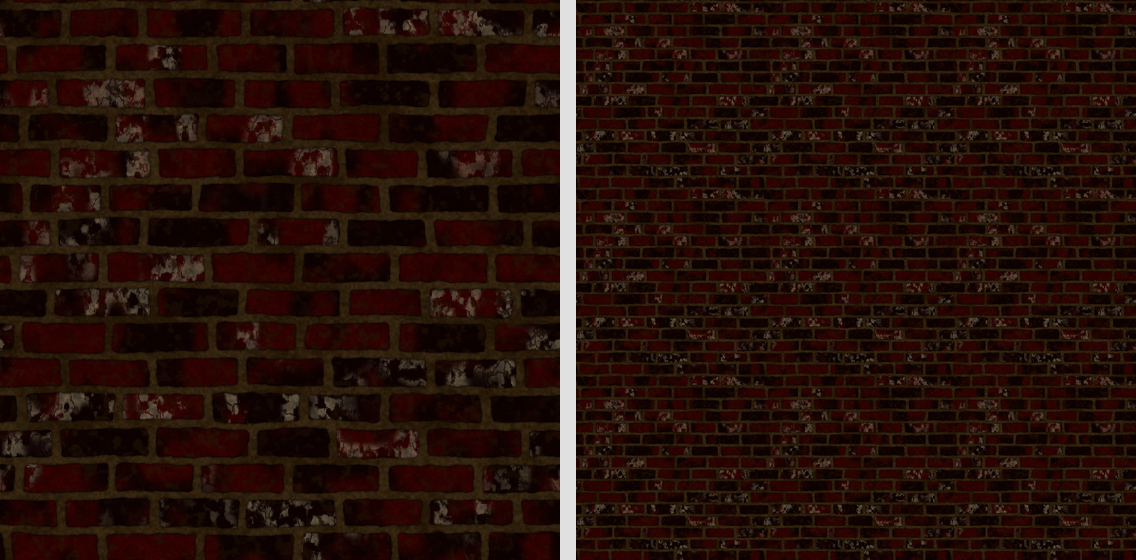
Left, the tile; right, the same tile 3 across and 3 down.
Write a Shadertoy shader that draws this texture.

```glsl
// Dark, weathered red brick wall with wavy brown mortar and flaking lime; tiles seamlessly.

// Layout, in canvas units unless noted
const vec2  GRID        = vec2(6.0, 16.0);  // bricks per course, courses
const float COURSE_RISE = 0.15;             // vertical phase, in courses
const float EVEN_SHIFT  = 0.18;             // joint offsets, in bricks
const float ODD_SHIFT   = 0.62;
const float JOINT_DRIFT = 0.20;             // joint wander, in bricks
const vec2  MORTAR_HALF = vec2(0.0082, 0.0070);
const float CORNER      = 0.006;
const float WAVE        = 0.007;            // bending of the courses
const float CHIPPING    = 0.0065;           // roughness of brick edges

// Colours
const vec3 RED         = vec3(0.178, 0.008, 0.004);
const vec3 CHAR        = vec3(0.050, 0.006, 0.003);
const vec3 MORTAR_DARK = vec3(0.140, 0.080, 0.016);
const vec3 MORTAR_PALE = vec3(0.200, 0.140, 0.060);
const vec3 LIME        = vec3(0.330, 0.285, 0.220);

// Wear
const float LIME_RARITY = 0.50;             // share of bricks left without lime
const float DUST        = 0.55;

float hash(vec2 p) {
    vec3 q = fract(vec3(p.xyx) * 0.1031);
    q += dot(q, q.yzx + 33.33);
    return fract((q.x + q.y) * q.z);
}

// Value noise that wraps after "period" cells
float noise(vec2 p, vec2 period) {
    vec2 i = floor(p), f = fract(p);
    f = f * f * (3.0 - 2.0 * f);
    vec2 a = mod(i, period), b = mod(i + 1.0, period);
    return mix(mix(hash(a), hash(vec2(b.x, a.y)), f.x),
               mix(hash(vec2(a.x, b.y)), hash(b), f.x), f.y);
}

// Wrapping fractal noise; cells must be whole numbers
float fbm(vec2 uv, vec2 cells) {
    float sum = 0.0, amp = 0.5;
    for (int i = 0; i < 4; i++) {
        sum += amp * noise(uv * cells, cells);
        uv += 0.37;
        cells *= 2.0;
        amp *= 0.5;
    }
    return sum / 0.9375;
}

// Position of the joint left of a brick, in bricks
float joint(float col, float row) {
    return col + JOINT_DRIFT * (hash(vec2(mod(col, GRID.x) + 11.0, row + 37.0)) - 0.5);
}

float roundBox(vec2 p, vec2 halfSize, float r) {
    vec2 q = abs(p) - halfSize + r;
    return length(max(q, 0.0)) + min(max(q.x, q.y), 0.0) - r;
}

vec3 mortarColor(vec2 uv, float grain) {
    float tone = 0.6 * fbm(uv, vec2(12.0)) + 0.4 * fbm(uv + 0.2, vec2(96.0, 128.0));
    return mix(MORTAR_DARK, MORTAR_PALE, smoothstep(0.3, 0.68, tone)) * (0.82 + 0.36 * grain);
}

vec3 brickColor(vec2 uv, vec2 id, float depth, float grain) {
    // Each brick reads its own part of the noise
    vec2 own = uv + vec2(hash(id + 3.1), hash(id + 8.7));
    float tone = hash(id + 21.3);
    float fine = fbm(own, vec2(64.0));

    // Fired bands, scorched toward black
    float band = 0.7 * noise(own * vec2(24.0, 12.0), vec2(24.0, 12.0)) + 0.3 * fbm(own, vec2(40.0));
    float scorch = smoothstep(0.32, 0.68, band + 0.40 * (tone - 0.5));
    vec3 col = mix(RED, CHAR, scorch) * (0.78 + 0.40 * fine);

    // Brown dust in specks, denser near the edges
    float rim = 1.0 - smoothstep(0.0, 0.008, depth);
    float dust = smoothstep(0.54, 0.72, fbm(own + 0.31, vec2(80.0)) + 0.08 * rim);
    col = mix(col, MORTAR_DARK, DUST * dust * (0.4 + 0.6 * hash(id + 5.9)));

    // Flaking lime in upright patches, split by cracks
    float amount = smoothstep(LIME_RARITY, LIME_RARITY + 0.3, hash(id + 47.3));
    float patchMask = smoothstep(0.48, 0.66, noise(own * vec2(28.0, 10.0) + 5.0, vec2(28.0, 10.0)));
    float flake = smoothstep(0.40, 0.58, fbm(own + 0.53, vec2(72.0, 56.0)));
    float crack = smoothstep(0.01, 0.07, abs(fbm(own + 0.77, vec2(48.0, 36.0)) - 0.5));
    float lime = amount * patchMask * flake * mix(0.35, 1.0, crack);
    col = mix(col, LIME * (0.55 + 0.9 * fine), 0.9 * lime);

    // Shaded rim and grain
    return col * mix(0.62, 1.0, smoothstep(0.0, 0.004, depth)) * (0.85 + 0.30 * grain);
}

void mainImage(out vec4 fragColor, in vec2 fragCoord) {
    vec2 uv = fragCoord / iResolution.xy;
    float grain = noise(uv * 256.0, vec2(256.0));

    // Bend the courses
    vec2 bend = vec2(noise(uv * 16.0, vec2(16.0)), noise(uv * vec2(9.0, 16.0) + 4.0, vec2(9.0, 16.0)));
    vec2 p = uv + WAVE * (bend - 0.5);

    // Find the course and the brick
    float y = p.y * GRID.y + COURSE_RISE;
    float course = floor(y), row = mod(course, GRID.y);
    float x = p.x * GRID.x - mix(EVEN_SHIFT, ODD_SHIFT, mod(row, 2.0));
    float col = floor(x);
    if (x < joint(col, row)) col -= 1.0;
    else if (x > joint(col + 1.0, row)) col += 1.0;
    float left = joint(col, row), right = joint(col + 1.0, row);
    vec2 id = vec2(mod(col, GRID.x), row);

    // Distance to the chipped brick outline
    vec2 center = vec2(0.5 * (left + right), course + 0.5);
    vec2 size = vec2(right - left, 1.0) / GRID;
    vec2 halfSize = 0.5 * size - MORTAR_HALF * (0.85 + 0.3 * hash(id + 61.0));
    float d = roundBox((vec2(x, y) - center) / GRID, halfSize, CORNER);
    d += CHIPPING * (fbm(uv, vec2(60.0)) - 0.5);

    // Lay the brick over the mortar
    float edge = max(0.0009, 0.75 / iResolution.y);
    float cover = 1.0 - smoothstep(-edge, edge, d);
    vec3 mortar = mortarColor(uv, grain) * mix(0.72, 1.0, smoothstep(0.0, 0.0035, d));
    fragColor = vec4(mix(mortar, brickColor(uv, id, -d, grain), cover), 1.0);
}
```
